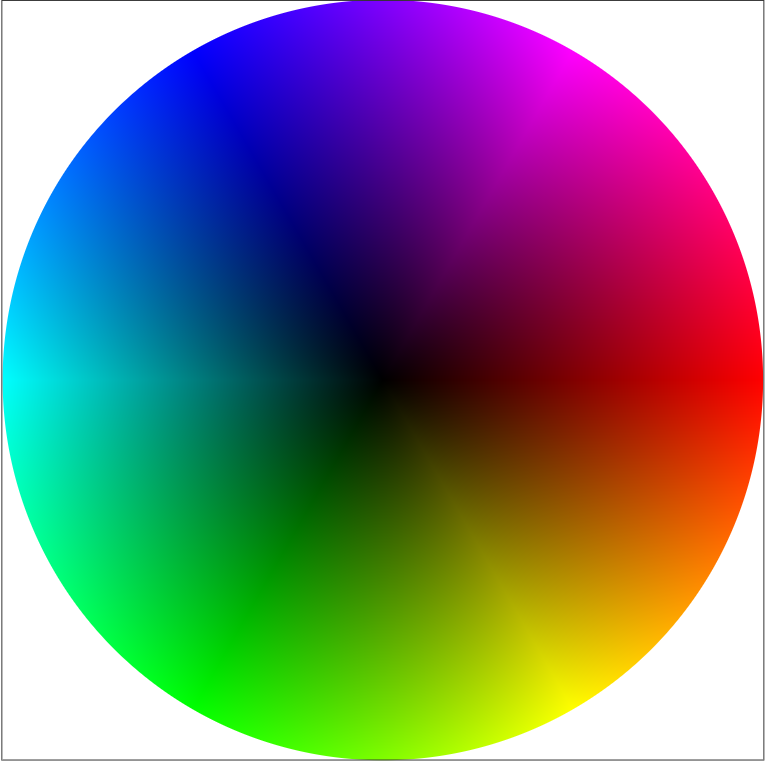
Reproduce this background procedurally as a Shadertoy shader.

```glsl
// A colour wheel on white inside a thin rectangular frame.
// Hue turns clockwise from red at the right; brightness grows linearly
// from a black centre to full at the rim. Lengths are in canvas heights.

#define WHEEL_CENTER vec2(-0.0015, 0.0026)
#define WHEEL_RADIUS 0.4977
#define FRAME_CENTER vec2(-0.0015, 0.0023)
#define FRAME_HALF_SIZE vec2(0.4987, 0.4971)
#define FRAME_WIDTH 0.0013
#define FRAME_COLOR vec3(0.2)
#define PAPER_COLOR vec3(1.0)

const float TAU = 6.283185;

// Fully saturated colour for a hue in turns
vec3 hueColor(float hue) {
    vec3 sector = mod(hue * 6.0 + vec3(0.0, 4.0, 2.0), 6.0);
    return clamp(abs(sector - 3.0) - 1.0, 0.0, 1.0);
}

// Signed distance to an axis-aligned box
float boxDistance(vec2 p, vec2 halfSize) {
    vec2 d = abs(p) - halfSize;
    return length(max(d, 0.0)) + min(max(d.x, d.y), 0.0);
}

// Smooth coverage of a shape, one pixel wide at its edge
float coverage(float signedDistance, float pixel) {
    return clamp(0.5 - signedDistance / pixel, 0.0, 1.0);
}

void mainImage(out vec4 fragColor, in vec2 fragCoord) {
    float pixel = 1.0 / iResolution.y;
    vec2 p = (fragCoord - 0.5 * iResolution.xy) * pixel;

    // Wheel: hue from angle, brightness from radius
    vec2 q = p - WHEEL_CENTER;
    float radius = length(q);
    float angle = radius > 0.0 ? atan(-q.y, q.x) : 0.0;
    vec3 wheel = hueColor(angle / TAU) * min(radius / WHEEL_RADIUS, 1.0);
    vec3 color = mix(PAPER_COLOR, wheel, coverage(radius - WHEEL_RADIUS, pixel));

    // Frame: thin outline over the paper and the rim
    float edge = abs(boxDistance(p - FRAME_CENTER, FRAME_HALF_SIZE));
    float line = coverage(edge - 0.5 * FRAME_WIDTH, pixel);
    color = mix(color, FRAME_COLOR, line);

    fragColor = vec4(color, 1.0);
}
```
